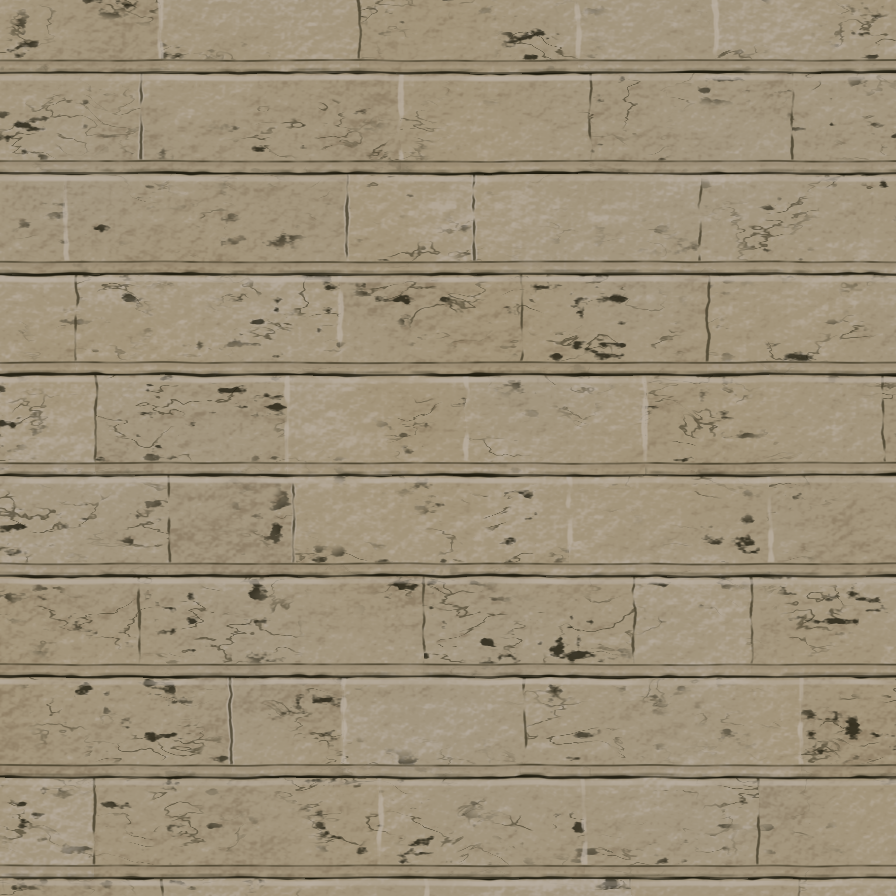
Write a three.js fragment shader that draws this texture.

```glsl
varying vec2 vUv;

const float COURSES = 8.9;
const float STONES = 4.5;
const float FIRST_BED = 0.0195;
const float LEDGE_RISE = 0.125;

const vec3 PALE = vec3(0.70, 0.66, 0.61);
const vec3 SAND = vec3(0.64, 0.59, 0.50);
const vec3 SHADE = vec3(0.56, 0.50, 0.41);
const vec3 UMBER = vec3(0.29, 0.26, 0.18);
const vec3 SOOT = vec3(0.11, 0.10, 0.05);

float hash(vec2 p) {
  return fract(sin(dot(p, vec2(127.1, 311.7))) * 43758.5453);
}

float noise(vec2 p) {
  vec2 i = floor(p);
  vec2 f = fract(p);
  f = f * f * (3.0 - 2.0 * f);
  float low = mix(hash(i), hash(i + vec2(1.0, 0.0)), f.x);
  float high = mix(hash(i + vec2(0.0, 1.0)), hash(i + 1.0), f.x);
  return mix(low, high, f.y);
}

float fbm(vec2 p) {
  float sum = 0.0;
  float amplitude = 0.533;
  for (int i = 0; i < 4; i++) {
    sum += amplitude * noise(p);
    p = p * 2.03 + vec2(17.3, 9.1);
    amplitude *= 0.5;
  }
  return sum;
}

// Soft stripe around a signed distance
float stripe(float d, float halfWidth, float soft) {
  return 1.0 - smoothstep(halfWidth - soft, halfWidth + soft, abs(d));
}

float jointPosition(float index, float course) {
  return index + 0.5 + 0.55 * (hash(vec2(index, course + 31.0)) - 0.5)
    + 0.5 * hash(vec2(course, 4.0));
}

// Signed distance to the closest upright joint, its index, and the stone index
vec3 uprightJoint(float x, float course) {
  vec3 result = vec3(10.0, 0.0, 0.0);
  float cell = floor(x);
  for (int i = -2; i <= 1; i++) {
    float index = cell + float(i);
    float d = x - jointPosition(index, course);
    if (abs(d) < abs(result.x)) result.xy = vec2(d, index);
    if (d > 0.0) result.z = index;
  }
  return result;
}

// Tooled stone lit from above
float relief(vec2 p, float reach) {
  vec2 scale = vec2(48.0, 68.0);
  return fbm(p * scale) - fbm((p + vec2(-0.6, 1.0) * reach) * scale);
}

vec3 stoneColor(vec2 p, float seed) {
  float broad = fbm(p * vec2(11.0, 15.0) + seed * 19.0) - 0.5;
  float grain = noise(p * 260.0) - 0.5;
  float tone = 0.52 + 1.35 * relief(p, 0.0024) + 0.5 * broad
    + 0.28 * grain + 0.24 * (seed - 0.5);
  vec3 color = mix(SHADE, SAND, smoothstep(0.0, 0.5, tone));
  color = mix(color, PALE, smoothstep(0.5, 1.0, tone));
  return color * mix(vec3(1.0, 0.985, 0.95), vec3(1.0), noise(p * 7.0 + seed));
}

// Torn creases in x, deep pits in y
vec2 erosion(vec2 p, float seed) {
  float rough = smoothstep(0.40, 0.66, fbm(p * vec2(10.0, 13.0) + seed * 41.0));
  vec2 bend = vec2(0.0, 0.018 * (noise(p * 24.0) - 0.5));
  float ridge = fbm((p + bend) * vec2(25.0, 62.0) + 53.0);
  float crease = stripe(ridge - 0.52, 0.018, 0.017)
    * smoothstep(0.38, 0.68, noise(p * vec2(38.0, 50.0) + 7.0));
  float pit = smoothstep(0.66, 0.78, fbm(p * vec2(42.0, 78.0) + 83.0));
  return vec2(crease, pit) * rough;
}

void main() {
  // Courses and stones
  float sag = 0.0016 * (noise(vUv * vec2(22.0, 9.0)) - 0.5);
  float level = (vUv.y + sag - FIRST_BED) * COURSES;
  float course = floor(level);
  float rise = level - course;
  float waver = 0.006 * (fbm(vUv * vec2(14.0, 48.0)) - 0.5);
  vec3 joint = uprightJoint((vUv.x + waver) * STONES, course);
  float seed = hash(vec2(joint.z, course));
  float inFace = smoothstep(LEDGE_RISE, LEDGE_RISE + 0.03, rise);

  vec3 color = stoneColor(vUv, seed);
  vec2 wear = erosion(vUv, seed) * mix(0.2, 1.0, inFace);
  color = mix(color, UMBER, 0.68 * wear.x);
  color = mix(color, SOOT, 0.78 * wear.y);

  // Upright joints, some mortared and some open
  float kind = hash(vec2(joint.y, course + 71.0));
  float chipped = noise(vUv * vec2(60.0, 75.0));
  float across = joint.x / STONES;
  float mortar = stripe(across, 0.001 + 0.0028 * chipped, 0.0014) * step(0.4, kind);
  float crack = stripe(across, 0.0006 + 0.0012 * chipped, 0.001) * step(kind, 0.6);
  color = mix(color, PALE * 1.04, 0.75 * inFace * mortar * smoothstep(0.1, 0.6, chipped));
  color = mix(color, UMBER, 0.85 * inFace * crack * smoothstep(0.15, 0.6, chipped));

  // Pale mortar under each bed, then the ledge and its open seam
  float bed = (rise - step(0.5, rise)) / COURSES;
  float patchy = noise(vec2(vUv.x * 26.0, course * 5.0));
  float broken = noise(vec2(vUv.x * 75.0, course * 7.0 + 3.0));
  color = mix(color, PALE * 1.03, stripe(bed + 0.0055, 0.0028, 0.0016) * mix(0.3, 0.9, patchy));
  float ledge = (rise - LEDGE_RISE) / COURSES;
  color = mix(color, SHADE, 0.4 * stripe(ledge + 0.0028, 0.0025, 0.002));
  color = mix(color, UMBER, stripe(ledge, 0.0010, 0.0009) * mix(0.45, 0.95, broken));
  float seam = stripe(bed - 0.0006, 0.0009 + 0.0019 * patchy * broken, 0.001);
  color = mix(color, SOOT, seam * mix(0.65, 1.0, patchy));
  color = mix(color, UMBER, 0.45 * stripe(bed - 0.0035, 0.0015, 0.0015) * broken);

  gl_FragColor = vec4(color, 1.0);
}
```
